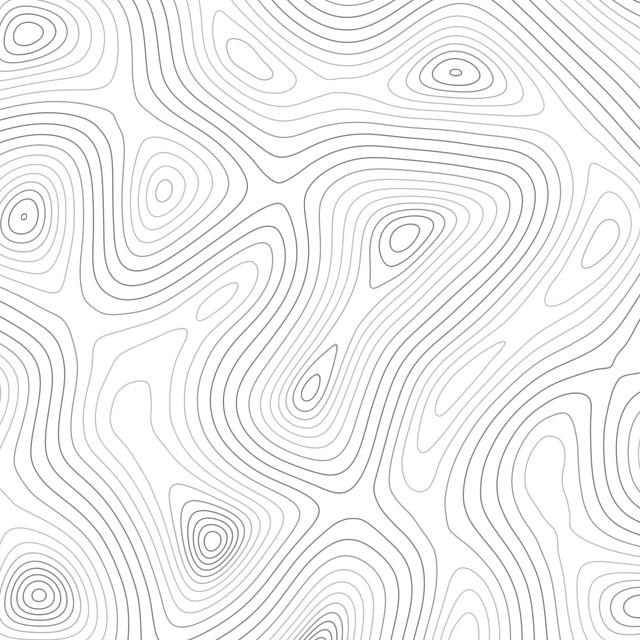
Write a Shadertoy shader that draws this pattern.

```glsl
#define WAVE_COUNT 32
#define WAVE_NUMBER 16.0
#define LEVEL_STEP 0.33
#define LINE_RADIUS 0.0021
#define DARK_INK 0.47
#define LIGHT_INK 0.23
#define WARP_SCALE 7.0
#define WARP_AMOUNT 0.022
#define WOBBLE_SCALE 24.0
#define WOBBLE_AMOUNT 0.14
#define SEED 4.0

const float TAU = 6.28318;
const float GOLDEN_ANGLE = 2.39996;

float hash(vec2 p) {
    return fract(sin(dot(p, vec2(127.1, 311.7))) * 43758.5453);
}

// Smooth value noise in -0.5..0.5
float valueNoise(vec2 p) {
    vec2 cell = floor(p);
    vec2 f = fract(p);
    vec2 u = f * f * f * (f * (f * 6.0 - 15.0) + 10.0);
    float low = mix(hash(cell), hash(cell + vec2(1.0, 0.0)), u.x);
    float high = mix(hash(cell + vec2(0.0, 1.0)), hash(cell + vec2(1.0)), u.x);
    return mix(low, high, u.y) - 0.5;
}

// Sum of plane waves in all directions: height in x, slope in yz
vec3 randomWaves(vec2 p) {
    vec3 sum = vec3(0.0);
    for (int i = 0; i < WAVE_COUNT; i++) {
        float id = float(i);
        float angle = id * GOLDEN_ANGLE;
        float k = WAVE_NUMBER * mix(0.6, 1.3, hash(vec2(id, SEED)));
        float phase = TAU * hash(vec2(id, SEED + 1.0));
        vec2 wave = k * vec2(cos(angle), sin(angle));
        float a = dot(wave, p) + phase;
        sum += vec3(cos(a), -sin(a) * wave);
    }
    return sum * sqrt(2.0 / float(WAVE_COUNT));
}

float terrain(vec2 p) {
    vec2 warp = vec2(valueNoise(p * WARP_SCALE + 11.3),
                     valueNoise(p * WARP_SCALE + 47.9));
    vec3 waves = randomWaves(p + WARP_AMOUNT * warp);

    // Dividing by the slope evens out the spacing of the contours
    vec2 slope = waves.yz / WAVE_NUMBER;
    float steepness = dot(slope, slope);
    float height = waves.x / sqrt(0.5 + 0.5 * steepness);

    // Only flat ground gets the small wobbles
    float wobble = valueNoise(p * WOBBLE_SCALE);
    return height + WOBBLE_AMOUNT * wobble * exp(-3.0 * steepness);
}

void mainImage(out vec4 fragColor, in vec2 fragCoord) {
    float pixel = 1.0 / iResolution.y;
    float level = terrain(fragCoord * pixel) / LEVEL_STEP;

    // Distance to the nearest contour in canvas units
    float slope = length(vec2(dFdx(level), dFdy(level))) / pixel;
    float nearest = round(level);
    float dist = abs(level - nearest) / max(slope, 4.0);
    float line = 1.0 - smoothstep(0.0, max(LINE_RADIUS, pixel), dist);

    // Lines are dark at mid height, pale on the flanks, dark at the extremes
    float extent = abs(nearest) * LEVEL_STEP;
    float pale = smoothstep(0.3, 1.1, extent) * (1.0 - smoothstep(1.7, 2.6, extent));
    float ink = mix(DARK_INK, LIGHT_INK, pale);

    fragColor = vec4(vec3(1.0 - ink * line), 1.0);
}
```
